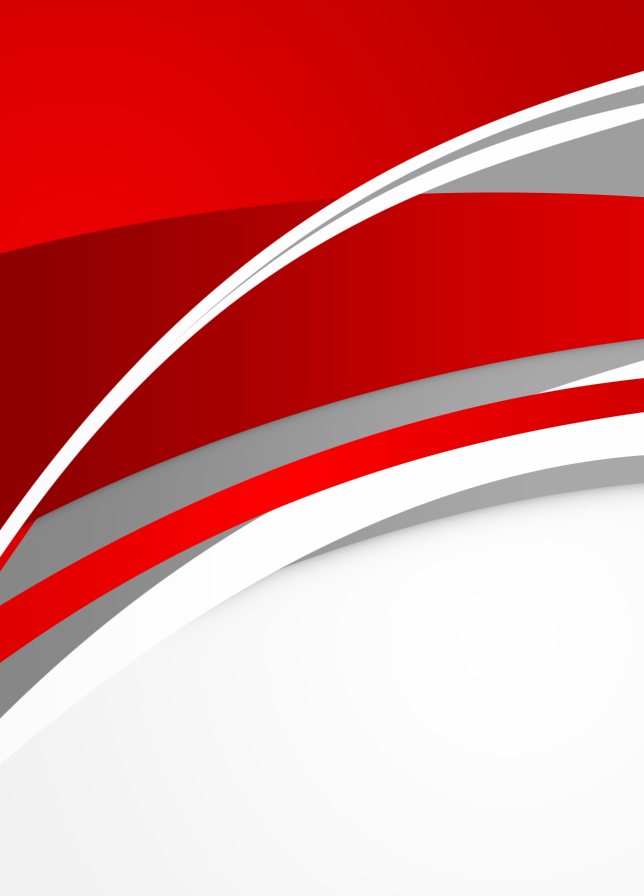
Write a Shadertoy shader that draws this background.

```glsl
// Sweeping red, grey and white curved bands over a softly lit white page.

// Cubic through four heights at x = 0, 1/3, 2/3 and 1.
float curve(float x, vec4 h) {
    float t = 3.0 * x, a = t - 1.0, b = t - 2.0, c = t - 3.0;
    return dot(h, vec4(-a * b * c / 6.0, t * b * c / 2.0, -t * a * c / 2.0, t * a * b / 6.0));
}

// Smooth coverage of the area where a signed height is positive.
float cover(float d) {
    return clamp(0.5 + d / max(fwidth(d), 1e-5), 0.0, 1.0);
}

// Soft darkening just below an edge, fading with depth.
float shadow(float d, float depth, float strength) {
    return 1.0 - strength * exp(-max(-d, 0.0) / depth);
}

vec3 red(float level) {
    return vec3(level, 0.0, 0.0);
}

void mainImage(out vec4 fragColor, in vec2 fragCoord) {
    vec2 uv = fragCoord / iResolution.xy;
    float x = uv.x, y = uv.y;
    vec2 aspect = vec2(0.72, 1.0);

    // Signed heights above each boundary
    float sliver = y - curve(x, vec4(0.219, 0.336, 0.418, 0.461));
    float whiteLow = y - curve(x, vec4(0.147, 0.323, 0.440, 0.492));
    float whiteTop = y - curve(x, vec4(0.198, 0.392, 0.516, 0.598));
    float stripeLow = y - curve(x, vec4(0.260, 0.402, 0.491, 0.540));
    float stripeTop = y - curve(x, vec4(0.324, 0.449, 0.533, 0.578));
    float bandLow = y - curve(x, vec4(0.400, 0.507, 0.579, 0.622));
    float bandTop = y - curve(x, vec4(0.717, 0.764, 0.784, 0.780));
    float arcLow = y - curve(x, vec4(0.378, 0.646, 0.788, 0.868));
    float arcTop = y - curve(x, vec4(0.408, 0.677, 0.833, 0.921));
    float gapLow = y - curve(x, vec4(0.398, 0.658, 0.809, 0.885));
    float gapTop = y - curve(x, vec4(0.391, 0.659, 0.818, 0.905));

    // Shared shades
    vec3 white = vec3(mix(0.985, 0.995, smoothstep(0.0, 0.4, x)));
    vec3 grey = vec3(mix(0.53, 0.66, smoothstep(0.0, 0.9, x)));
    vec3 bandRed = red(mix(0.55, 0.87, smoothstep(-0.1, 1.1, x)));
    float glow = length((uv - vec2(0.12, 0.70)) * aspect);
    vec3 topRed = red(mix(0.92, 0.71, smoothstep(0.0, 0.72, glow)));
    float sheen = x < 0.45 ? mix(0.87, 1.0, x / 0.45) : mix(1.0, 0.82, (x - 0.45) / 0.55);

    // Lit page with a shadow below the lower bands
    float light = length((uv - vec2(0.79, 0.29)) * aspect);
    vec3 color = vec3(mix(0.995, 0.94, smoothstep(0.0, 0.75, light)));
    float shade = 0.24 * smoothstep(0.22, 0.52, x);
    color *= shadow(max(sliver, whiteLow), 0.009, shade);

    // Lower grey sliver, white band and grey field
    color = mix(color, grey, cover(sliver));
    color = mix(color, white, cover(whiteLow));
    color = mix(color, grey, cover(whiteTop));

    // Bright stripe and the small red tip at the left
    color = mix(color, red(sheen), cover(stripeLow) * cover(-stripeTop));
    color = mix(color, red(0.87), cover(y - 0.362 - 1.04 * x) * cover(bandLow + 0.04));

    // Wide dark red band with a thin shadow, and grey above it
    color *= shadow(bandLow, 0.004, 0.22);
    color = mix(color, bandRed, cover(bandLow));
    color = mix(color, vec3(0.62), cover(bandTop));

    // Double white arc with a tapering grey gap
    color = mix(color, white, cover(arcLow));
    color = mix(color, vec3(0.62), cover(gapLow) * cover(-gapTop));

    // Red field outside the arc
    vec3 outer = mix(bandRed, topRed, cover(bandTop));
    color = mix(color, outer, cover(arcTop));

    fragColor = vec4(color, 1.0);
}
```
